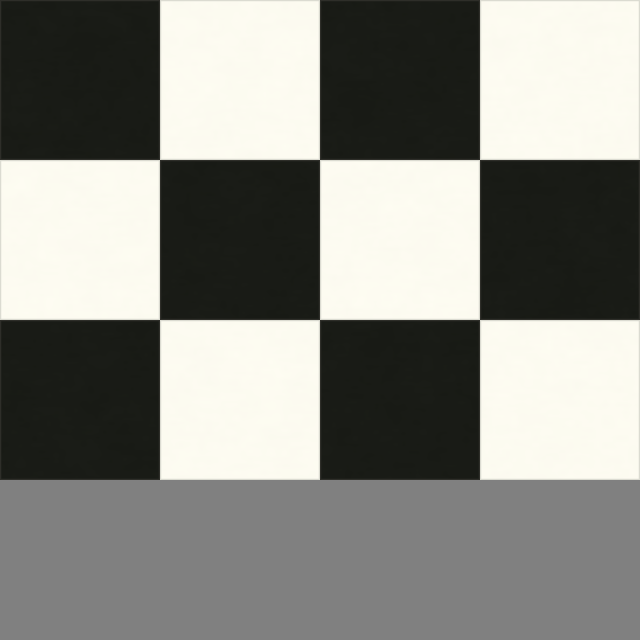
This pattern is drawn by a Shadertoy shader. Its source:

```glsl
// Checkerboard of near-black and ivory tiles, four across and three down,
// above a plain grey band. Each axis gives a signed, edge-smoothed square wave;
// their product picks the tile, then thin rims and faint mottling are added.

const float CELLS = 4.0;          // tiles across the canvas
const float BAND_ROWS = 1.0;      // height of the grey band, in tiles
const float RIM_WIDTH = 0.0078;   // in tiles
const float MOTTLE = 0.014;       // strength of the surface variation
const vec3 DARK = vec3(0.098, 0.106, 0.086);
const vec3 LIGHT = vec3(0.990, 0.984, 0.943);
const vec3 DARK_RIM = vec3(0.18, 0.18, 0.16);
const vec3 LIGHT_RIM = vec3(0.86, 0.86, 0.82);
const vec3 BAND = vec3(0.502);

float hash(vec2 p) {
    vec3 q = fract(vec3(p.xyx) * 0.1031);
    q += dot(q, q.yzx + 33.33);
    return fract((q.x + q.y) * q.z);
}

float valueNoise(vec2 p) {
    vec2 cell = floor(p);
    vec2 f = fract(p);
    f = f * f * (3.0 - 2.0 * f);
    float low = mix(hash(cell), hash(cell + vec2(1.0, 0.0)), f.x);
    float high = mix(hash(cell + vec2(0.0, 1.0)), hash(cell + 1.0), f.x);
    return mix(low, high, f.y);
}

// Centred noise: broad patches, finer grain and a faint horizontal weave.
float mottle(vec2 p) {
    float patches = valueNoise(p * 7.0);
    float grain = valueNoise(p * 23.0 + 17.0);
    float weave = valueNoise(p * vec2(9.0, 45.0) + 41.0);
    return 0.4 * patches + 0.35 * grain + 0.25 * weave - 0.5;
}

void mainImage(out vec4 fragColor, in vec2 fragCoord) {
    vec2 pos = fragCoord / iResolution.xy * CELLS;
    vec2 pixel = CELLS / iResolution.xy;

    // Distance to the tile edges and smoothed alternation on each axis
    vec2 edge = 0.5 - abs(fract(pos) - 0.5);
    vec2 parity = 1.0 - 2.0 * mod(floor(pos), 2.0);
    vec2 wave = parity * min(2.0 * edge / pixel, 1.0);
    float lightness = 0.5 + 0.5 * wave.x * wave.y;

    // Tile surface and rim
    vec2 inside = clamp((edge - RIM_WIDTH) / pixel + 0.5, 0.0, 1.0);
    float rim = 1.0 - inside.x * inside.y;
    vec3 face = mix(DARK, LIGHT, lightness) + MOTTLE * mottle(pos);
    vec3 color = mix(face, mix(DARK_RIM, LIGHT_RIM, lightness), rim);

    // Plain band along the bottom
    float aboveBand = clamp((pos.y - BAND_ROWS) / pixel.y + 0.5, 0.0, 1.0);
    color = mix(BAND, color, aboveBand);

    fragColor = vec4(clamp(color, 0.0, 1.0), 1.0);
}
```
